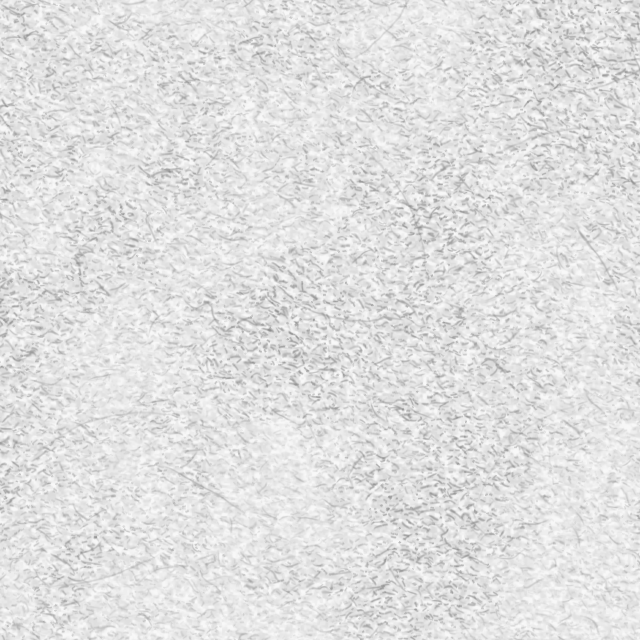
Write a WebGL 2 fragment shader that draws this texture.

```glsl
#version 300 es
precision highp float;
// Pale grey plaster: a light ground under slanted mottled grain and short,
// dark scratches. Each cell of several grids holds one bent stroke; slow noise
// varies their density and direction, and a few long hairlines cross it all.

#define GROUND_TONE   0.972
#define DARKEST_TONE  0.50
#define GRAIN_DEPTH   0.125
#define FLECK_DEPTH   0.25
#define FIBRE_DEPTH   0.29
#define SCRATCH_DEPTH 0.27
#define HAIRLINE_DEPTH 0.24
#define LINE_WIDTH    0.0016
#define MAIN_SLANT    -0.2
#define SLANT_SPREAD  1.25
#define RAGGEDNESS    0.0045

uniform vec2 u_resolution;
out vec4 fragColor;

vec3 hash3(vec2 p) {
    vec3 q = fract(p.xyx * vec3(0.1031, 0.1030, 0.0973));
    q += dot(q, q.yxz + 33.33);
    return fract((q.xxy + q.yzz) * q.zyx);
}

// Smooth value noise in 0..1
float noise(vec2 p) {
    vec2 cell = floor(p), f = fract(p);
    f = f * f * (3.0 - 2.0 * f);
    float low = mix(hash3(cell).x, hash3(cell + vec2(1, 0)).x, f.x);
    float high = mix(hash3(cell + vec2(0, 1)).x, hash3(cell + vec2(1, 1)).x, f.x);
    return mix(low, high, f.y);
}

vec2 rotate(vec2 p, float angle) {
    float c = cos(angle), s = sin(angle);
    return vec2(c * p.x + s * p.y, c * p.y - s * p.x);
}

// One randomly placed, bent and tapered stroke per cell.
// reach is the longest half length in cells; presence is the filled share.
float strokes(vec2 uv, float cells, float reach, float presence, float bend, float seed) {
    vec2 p = uv * cells + seed;
    vec2 home = floor(p);
    float width = max(LINE_WIDTH, 0.7 / u_resolution.y) * cells;
    float sum = 0.0;
    for (int j = -1; j <= 1; j++) {
        for (int i = -1; i <= 1; i++) {
            vec2 cell = home + vec2(i, j);
            vec3 place = hash3(cell + seed);
            vec3 style = hash3(cell + seed + 71.7);
            vec3 shape = hash3(cell + seed + 153.3);

            // Neighbouring strokes share a slowly drifting direction
            float drift = noise((cell - seed) / cells * 9.0 + 40.0) - 0.5;
            float angle = MAIN_SLANT + 0.8 * drift
                        + SLANT_SPREAD * (style.x + style.y - 1.0);
            vec2 d = rotate(p - cell - place.xy, angle);
            d.y += bend * (shape.x - 0.5) * d.x * d.x;

            float halfLength = reach * mix(0.35, 1.0, shape.y);
            float taper = 1.0 - smoothstep(0.45 * halfLength, halfLength, abs(d.x));
            float across = d.y / width;
            float strength = mix(0.2, 1.0, style.z) * step(place.z, presence);
            sum += strength * taper * exp(-across * across);
        }
    }
    return sum;
}

void main() {
    vec2 uv = gl_FragCoord.xy / u_resolution.y;

    // Worn and dense patches, from broad to small
    float patches = 0.40 * noise(uv * 4.5 + 3.0)
                  + 0.25 * noise(uv * 11.0 + 17.0)
                  + 0.20 * noise(uv * 25.0 + 29.0)
                  + 0.15 * noise(uv * 52.0 + 47.0);
    float density = mix(0.30, 1.55, smoothstep(0.27, 0.73, patches));

    // Wobble breaks up the straight strokes
    vec2 wobble = vec2(noise(uv * 75.0 + 5.0), noise(uv * 75.0 + 61.0)) - 0.5;
    vec2 ragged = uv + RAGGEDNESS * wobble;

    // Mottled grain: slanted specks over a fine powder
    vec2 slanted = rotate(ragged, MAIN_SLANT);
    float specks = smoothstep(0.2, 0.8, noise(slanted * vec2(105.0, 190.0) + 11.0));
    float powder = smoothstep(0.2, 0.8, noise(uv * 235.0 + 83.0));
    float grain = 0.6 * specks + 0.4 * powder;

    float flecks = strokes(ragged, 120.0, 0.75, 0.80, 0.8, 13.0);
    float fibres = strokes(ragged, 74.0, 0.80, 0.75, 0.9, 37.0);
    float scratches = strokes(ragged, 30.0, 0.80, 0.45, 0.9, 59.0);
    float hairlines = strokes(uv + 0.6 * RAGGEDNESS * wobble, 5.5, 0.85, 0.40, 1.0, 97.0);

    float shade = GRAIN_DEPTH * grain * mix(0.7, 1.0, density)
                + density * (FLECK_DEPTH * flecks + FIBRE_DEPTH * fibres)
                + mix(0.5, 1.0, density) * SCRATCH_DEPTH * scratches
                + HAIRLINE_DEPTH * hairlines;

    // Overlapping strokes settle toward the darkest tone
    float span = GROUND_TONE - DARKEST_TONE;
    float tone = GROUND_TONE - span * (1.0 - exp(-shade / span));
    fragColor = vec4(vec3(tone), 1.0);
}
```
